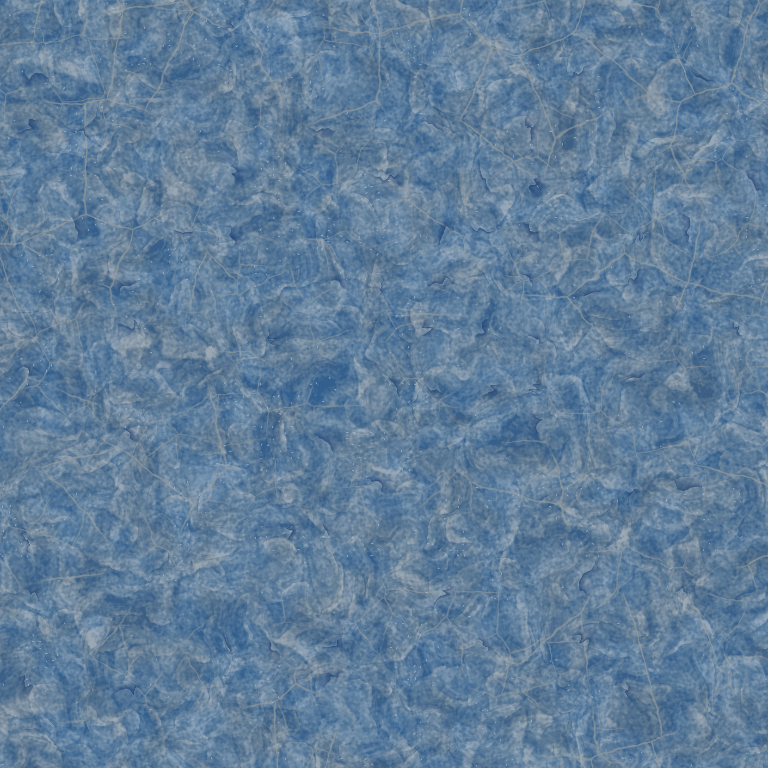
This texture is drawn by a three.js fragment shader. Its source:

```glsl
// Blue marble: overlapping shell-like flakes with pale crescent rims,
// crossed by thin beige veins (cellular edges), small dark cracks,
// bright flecks, wispy filaments and a fine grain, shaded by a tone ramp.
varying vec2 vUv;

const vec3 DEEP_BLUE = vec3(0.26, 0.40, 0.545);
const vec3 MID_BLUE = vec3(0.38, 0.493, 0.598);
const vec3 PALE_GREY = vec3(0.53, 0.61, 0.685);
const vec3 BLUE_SHIFT = vec3(-0.024, 0.0, 0.026);
const vec3 VEIN_COLOR = vec3(0.61, 0.62, 0.61);
const vec3 CRACK_COLOR = vec3(0.10, 0.23, 0.43);
const vec3 FLECK_COLOR = vec3(0.66, 0.75, 0.84);
const float BASE_TONE = 0.52;
const float LARGE_FLAKES = 13.0;  // cells across the canvas
const float SMALL_FLAKES = 27.0;
const float LARGE_STRENGTH = 0.82;
const float SMALL_STRENGTH = 0.66;
const float VEIN_CELLS = 8.0;
const float HAIRLINE_CELLS = 17.0;
const float CRACK_CELLS = 15.0;
const float FLECK_CELLS = 125.0;
const float MOTTLE_SCALE = 46.0;
const float MOTTLE = 1.65;
const float WISPS = 0.42;
const float GRAIN = 0.52;

vec2 hash2(vec2 p) {
  vec3 q = fract(p.xyx * vec3(0.1031, 0.1030, 0.0973));
  q += dot(q, q.yzx + 33.33);
  return fract((q.xx + q.yz) * q.zy);
}

mat2 turn(float a) { return mat2(cos(a), sin(a), -sin(a), cos(a)); }

float noise(vec2 p) {
  vec2 i = floor(p), f = fract(p);
  f *= f * (3.0 - 2.0 * f);
  float low = mix(hash2(i).x, hash2(i + vec2(1, 0)).x, f.x);
  float high = mix(hash2(i + vec2(0, 1)).x, hash2(i + vec2(1, 1)).x, f.x);
  return mix(low, high, f.y);
}

// x = cloudy mottling, y = thin bright filaments, both centred near zero.
vec2 mottling(vec2 p) {
  vec2 sum = vec2(0.0);
  float amp = 0.36;
  for (int i = 0; i < 5; i++) {
    float n = noise(p) - 0.5;
    sum += amp * vec2(n, pow(1.0 - abs(2.0 * n), 5.0) - 0.25);
    p = turn(0.7) * p * 1.83 + 17.0;
    amp *= 0.72;
  }
  return sum;
}

// Layered sines that bend the coordinates.
vec2 wobble(vec2 p) {
  vec2 sum = vec2(0.0);
  float amp = 1.0;
  for (int i = 0; i < 4; i++) {
    p = turn(1.1) * p * 1.7 + 1.3;
    sum += amp * sin(p.yx + sum);
    amp *= 0.55;
  }
  return sum;
}

// Hooked ellipses laid over each other: x = tone offset, y = rim light.
vec2 flakes(vec2 uv, float count, float seed) {
  vec2 p = uv * count, shade = vec2(0.0);
  for (int y = -1; y <= 1; y++) for (int x = -1; x <= 1; x++) {
    vec2 id = floor(p) + vec2(x, y);
    vec2 place = hash2(id + seed), pose = hash2(id + seed + 71.0);
    vec2 q = turn(6.2832 * pose.x) * (p - id - 0.2 - 0.6 * place);
    q.y += (pose.y - 0.5) * 1.6 * q.x * q.x;
    float size = mix(0.42, 0.85, fract(place.x * 7.0 + pose.y));
    float d = length(q * vec2(1.0, 1.4)) / size;
    float facing = smoothstep(-0.3, 0.95, q.y / (length(q) + 0.02));
    float inside = 1.0 - smoothstep(0.9, 1.0, d);
    float rim = facing * smoothstep(0.3, 0.9, d);
    vec2 flake = vec2(mix(-0.36, -0.04, fract(pose.x * 9.0)) + 0.62 * rim, rim);
    shade = mix(shade, flake, inside * (0.25 + 0.6 * facing));
    shade.x -= 0.24 * facing * (1.0 - inside) * exp(-13.0 * max(d - 1.0, 0.0));
  }
  return shade;
}

// Distance to the border of the nearest cell, in canvas units.
float cellEdge(vec2 uv, float count, float seed) {
  vec2 p = uv * count, first = vec2(8.0), second = vec2(9.0);
  for (int y = -1; y <= 1; y++) for (int x = -1; x <= 1; x++) {
    vec2 id = floor(p) + vec2(x, y);
    vec2 v = id + hash2(id + seed) - p;
    if (dot(v, v) < dot(first, first)) { second = first; first = v; }
    else if (dot(v, v) < dot(second, second)) second = v;
  }
  return dot(0.5 * (first + second), normalize(second - first)) / count;
}

// Ragged notches, crisp on one side and fading on the other: x = dark, y = lip.
vec2 cracks(vec2 uv) {
  vec2 p = uv * CRACK_CELLS, id = floor(p);
  vec2 place = hash2(id + 211.0), pose = hash2(id + 307.0);
  vec2 q = turn(6.2832 * pose.x) * (fract(p) - 0.35 - 0.3 * place);
  q.y += 0.2 * (noise(vec2(q.x * 13.0, place.x * 90.0)) - 0.5) + 0.9 * q.x * q.x;
  float taper = max(0.0, 1.0 - q.x * q.x / 0.06);
  float side = smoothstep(-0.012, 0.018, q.y);
  float dark = side * exp(-max(q.y, 0.0) / 0.075);
  float lip = (1.0 - side) * exp(min(q.y, 0.0) / 0.035);
  return vec2(dark, lip) * taper * step(pose.y, 0.27);
}

float flecks(vec2 uv) {
  vec2 p = uv * FLECK_CELLS, id = floor(p);
  vec2 place = hash2(id + 401.0), pose = hash2(id + 503.0);
  vec2 q = turn(6.2832 * pose.x) * (fract(p) - 0.35 - 0.3 * place);
  float cluster = smoothstep(0.5, 0.85, noise(uv * 17.0 + 5.0));
  float spot = length(q / vec2(mix(0.16, 0.36, place.y), 0.14));
  return (1.0 - smoothstep(0.3, 1.0, spot)) * step(pose.y, 0.012 + 0.16 * cluster);
}

void main() {
  vec2 bend = wobble(vUv * 20.0), ripple = wobble(vUv * 85.0);
  vec2 bent = vUv + 0.0062 * bend + 0.0016 * ripple;

  // Flakes, mottling, filaments and grain set the tone; rims turn it grey.
  vec2 shade = LARGE_STRENGTH * flakes(bent, LARGE_FLAKES, 13.0)
             + SMALL_STRENGTH * flakes(bent, SMALL_FLAKES, 101.0);
  vec2 mottle = mottling(bent * MOTTLE_SCALE + 0.3 * bend);
  float grain = noise(turn(0.6) * vUv * 310.0) - 0.5;
  float tone = BASE_TONE + shade.x + MOTTLE * mottle.x + WISPS * mottle.y + GRAIN * grain;
  tone = clamp(tone, -0.15, 1.2);
  vec3 color = tone < 0.5 ? mix(DEEP_BLUE, MID_BLUE, tone * 2.0)
                          : mix(MID_BLUE, PALE_GREY, tone * 2.0 - 1.0);
  float blueness = 0.35 - 0.9 * shade.y + 1.9 * (noise(bent * 33.0 + 40.0) - 0.5);
  color += BLUE_SHIFT * clamp(blueness, -0.7, 1.3);

  // Broken, fairly straight veins, the finer ones fainter.
  vec2 veined = vUv + 0.002 * bend + 0.0011 * ripple;
  float vein = 1.0 - smoothstep(0.0002, 0.0019, cellEdge(veined, VEIN_CELLS, 31.0));
  float hairline = 1.0 - smoothstep(0.0001, 0.0016, cellEdge(veined, HAIRLINE_CELLS, 59.0));
  vein *= smoothstep(0.42, 0.68, noise(vUv * 11.0 + 3.0));
  hairline *= smoothstep(0.45, 0.75, noise(vUv * 19.0 + 23.0));
  color = mix(color, VEIN_COLOR, max(0.62 * vein, 0.48 * hairline));

  // Cracks with a pale lip, then bright flecks.
  vec2 crack = cracks(bent);
  color = mix(color, PALE_GREY, 0.5 * crack.y);
  color = mix(color, CRACK_COLOR, 0.8 * crack.x);
  color = mix(color, FLECK_COLOR, 0.65 * flecks(vUv));
  gl_FragColor = vec4(color, 1.0);
}
```
